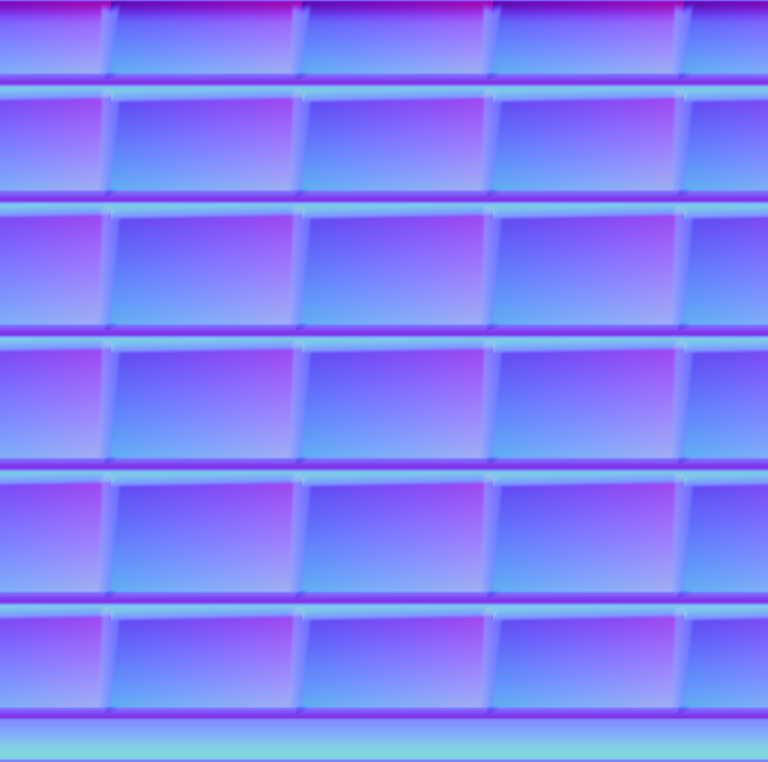
Give the GLSL for this texture map, as a Shadertoy shader.

```glsl
const float PERIOD = 0.2487;
const float rowEdges[8] = float[8](0.0, 0.1122, 0.2657, 0.4415, 0.6168, 0.7925, 0.9442, 0.998);

// Signed offset to the nearest seam centre
float seamOffset(float x, float centre) {
    return mod(x - centre + 0.5 * PERIOD, PERIOD) - 0.5 * PERIOD;
}

// Bevelled tile: slope across (x) and along (y) the surface
vec2 tileSlope(float x, float fromTop, float toBottom, bool firstRow) {
    float ledge = firstRow ? 0.004 : 0.020;
    float height = fromTop + toBottom;
    float v = clamp((fromTop - ledge) / (height - ledge - 0.016), 0.0, 1.0);

    // Pillowed face
    float centre = mix(0.1445, 0.1360, v);
    float u = fract((x - centre) / PERIOD);
    vec2 slope = vec2(mix(-0.27, 0.27, u), mix(-0.42, 0.37, v));
    if (firstRow) slope.y -= 0.48 * (1.0 - smoothstep(0.004, 0.034, fromTop));

    // Slanted seam, narrowing downwards
    float d = seamOffset(x, centre);
    float halfWidth = mix(0.0120, 0.0080, v);
    float seam = 1.0 - smoothstep(halfWidth - 0.004, halfWidth + 0.003, abs(d));
    float across = clamp(d / halfWidth, -1.0, 1.0);
    vec2 seamSlope = vec2(0.02 - 0.17 * across, mix(-0.08, 0.25, v) - 0.08 * across);
    if (firstRow) seam *= smoothstep(0.006, 0.022, fromTop + 0.4 * abs(d));
    slope = mix(slope, seamSlope, seam);

    // Undercut lip with a small notch below each seam
    float lip = 1.0 - smoothstep(0.0135, 0.0175, toBottom);
    float lipSlope = mix(-0.60, -0.12, smoothstep(0.003, 0.016, toBottom));
    slope = mix(slope, vec2(0.0, lipSlope), lip);
    float notchX = seamOffset(x, 0.1400);
    float notch = smoothstep(-0.006, 0.0, notchX) * (1.0 - smoothstep(0.002, 0.016, notchX));
    notch *= 1.0 - smoothstep(0.002, 0.006, abs(toBottom - 0.0125 - 0.25 * notchX));
    slope += notch * vec2(-0.20, -0.14);

    // Bright ledge with a glint above each seam
    if (!firstRow) {
        float depth = fromTop + 0.005 * (u - 0.5);
        float band = 1.0 - smoothstep(0.015, 0.022, depth);
        float glint = 1.0 - smoothstep(0.003, 0.012, abs(seamOffset(x, 0.1410) + 0.4 * (depth - 0.01)));
        glint *= smoothstep(0.004, 0.011, depth);
        vec2 ledgeSlope = vec2(-0.03, mix(0.58, 0.16, smoothstep(0.003, 0.019, depth)));
        slope = mix(slope, ledgeSlope + glint * vec2(0.15, 0.16), band);
    }
    return slope;
}

void mainImage(out vec4 fragColor, in vec2 fragCoord) {
    vec2 p = fragCoord / iResolution.xy;
    p.y = 1.0 - p.y;

    // Find the row
    int row = 0;
    for (int i = 1; i < 7; i++) {
        if (p.y > rowEdges[i]) row = i;
    }
    float fromTop = p.y - rowEdges[row];
    float toBottom = rowEdges[row + 1] - p.y;

    vec2 slope;
    if (row == 6) {
        // Plain sill at the foot
        slope = vec2(0.0, mix(0.12, 0.68, smoothstep(-0.004, 0.048, fromTop)));
    } else {
        slope = tileSlope(p.x, fromTop, toBottom, row == 0);
    }

    // Flatten at row edges for a soft crossing
    slope *= smoothstep(-0.0006, 0.0030, min(fromTop, toBottom));

    // Encode the unit normal
    float facing = sqrt(max(0.0, 1.0 - dot(slope, slope)));
    fragColor = vec4(0.5 + 0.5 * vec3(slope, facing), 1.0);
}
```
